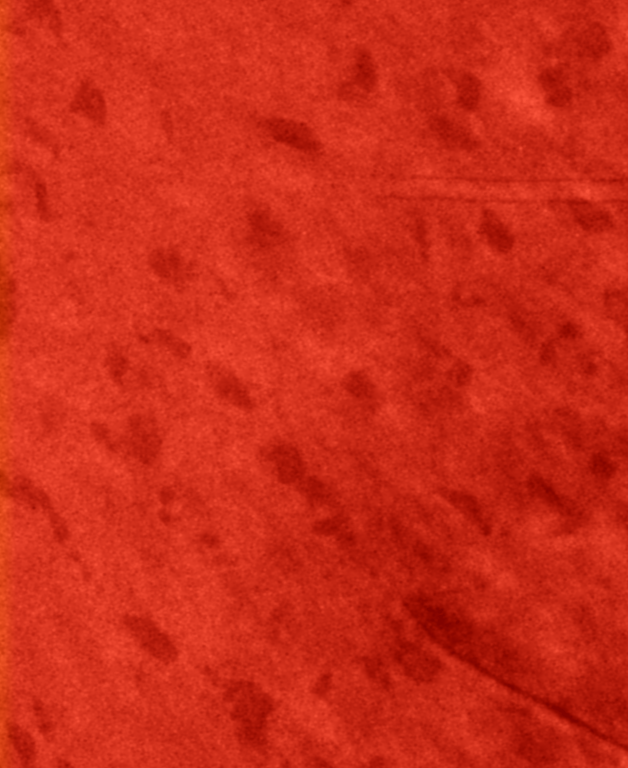
Give the GLSL for this texture, as a Shadertoy shader.

```glsl
vec3 hash3(vec2 cell) {
    vec3 q = vec3(dot(cell, vec2(127.1, 311.7)),
                  dot(cell, vec2(269.5, 183.3)),
                  dot(cell, vec2(419.2, 371.9)));
    return fract(sin(q) * 43758.545);
}

// Cellular noise: one soft light or dark tuft per cell, centred on zero
float tufts(vec2 p) {
    vec2 cell = floor(p);
    float sum = 0.0;
    for (int j = -1; j <= 1; j++)
    for (int i = -1; i <= 1; i++) {
        vec2 id = cell + vec2(i, j);
        vec3 rnd = hash3(id);
        vec2 d = p - id - rnd.xy;
        float w = max(0.0, 1.0 - dot(d, d));
        sum += w * w * (2.0 * rnd.z - 1.0);
    }
    return sum;
}

// Mottling at four sizes
float mottle(vec2 p) {
    float sum = 0.0, amp = 0.6;
    for (int i = 0; i < 4; i++) {
        sum += amp * tufts(p);
        p = mat2(0.94, 0.34, -0.34, 0.94) * p * 1.9 + 17.3;
        amp *= 0.68;
    }
    return sum;
}

float ridge(float d, float width) {
    return exp(-d * d / (width * width));
}

void mainImage(out vec4 fragColor, in vec2 fragCoord) {
    vec2 uv = fragCoord / iResolution.xy;
    vec2 p = fragCoord / iResolution.y;

    // Nap runs down to the right, with a slight wander
    vec2 bent = p + 0.012 * vec2(tufts(p * 13.0), tufts(p * 13.0 + 40.0));
    vec2 nap = vec2(dot(bent, vec2(0.64, -0.77)), dot(bent, vec2(0.77, 0.64)));

    // Smooth bright cloth at the left, rough darker cloth at the right
    float rough = smoothstep(0.1, 0.95, uv.x + 0.3 * (0.5 - uv.y));
    float light = 0.73 - 0.26 * rough;
    light += 0.10 * tufts(nap * vec2(4.0, 6.0) + 5.0) * (0.4 + rough);
    light += mix(0.17, 0.40, rough) * mottle(nap * vec2(13.0, 22.0));

    // Sparse dark bruises
    float bruise = tufts(nap * vec2(17.0, 29.0) + 70.0) + 0.35 * tufts(nap * 60.0);
    light -= 0.42 * smoothstep(0.3, 1.0, bruise);

    // Curved diagonal fold with a shaded upper side and a lit lower side
    float bend = max(0.0, 0.73 - uv.x);
    float fold = p.y - 0.02 - 0.45 * (1.0 - uv.x) - 4.6 * bend * bend;
    fold += 0.004 * tufts(p * 25.0);
    float foldFade = smoothstep(0.54, 0.8, uv.x);
    light -= 0.55 * foldFade * ridge(fold - 0.004, 0.006);
    light += 0.24 * foldFade * ridge(fold + 0.012, 0.009);
    light -= 0.24 * smoothstep(0.5, 0.65, uv.x) * ridge(fold - 0.045, 0.04);

    // Two faint level creases
    float sway = p.y + 0.004 * sin(uv.x * 9.0) + 0.002 * tufts(p * 30.0);
    float creaseFade = smoothstep(0.5, 0.75, uv.x);
    light -= 0.26 * creaseFade * ridge(sway - 0.768, 0.003);
    light -= 0.24 * creaseFade * ridge(sway - 0.741, 0.003);
    light += 0.10 * creaseFade * ridge(sway - 0.754, 0.007);

    // Fine pile grain
    light += 0.17 * tufts(p * vec2(270.0, 310.0)) + 0.09 * tufts(p * 130.0);
    light = clamp(light, -0.45, 1.2);

    vec3 deepRed = vec3(0.64, 0.07, 0.02);
    vec3 brightRed = vec3(0.92, 0.27, 0.18);
    vec3 color = mix(deepRed, brightRed, light);
    color.gb -= vec2(0.012, 0.014) * (1.0 - pow(2.0 * light - 1.0, 2.0));

    // Orange tint along the left edge
    color += vec3(0.02, 0.06, -0.03) * (1.0 - smoothstep(0.0, 0.03, uv.x));
    fragColor = vec4(clamp(color, 0.0, 1.0), 1.0);
}
```
